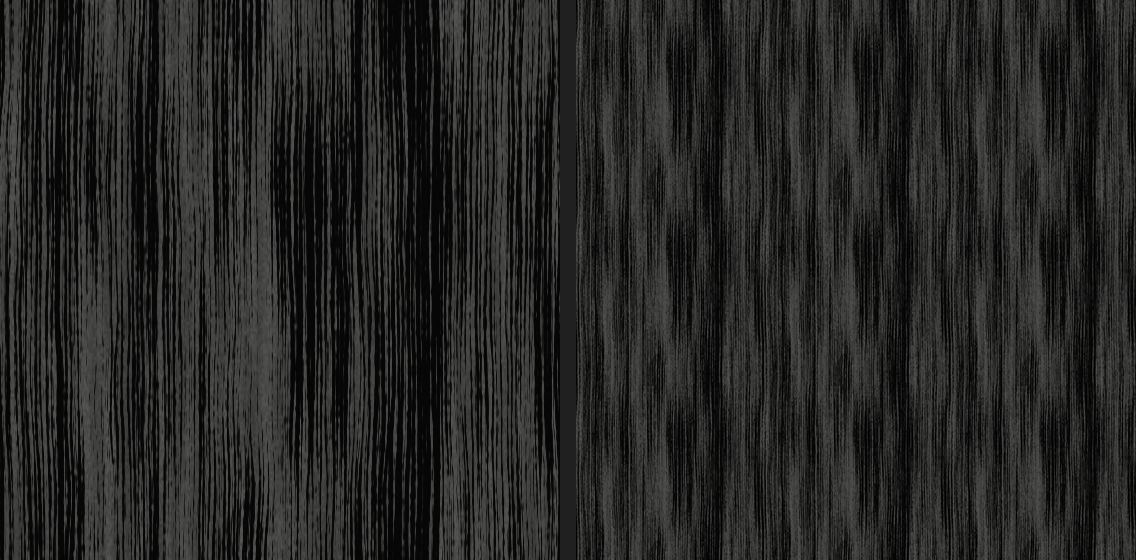
Left: one tile. Right: repeated 3 by 3.
A WebGL 1 fragment shader for this texture:

```glsl
precision highp float;
uniform vec2 u_resolution;

const vec3 PORE_BLACK = vec3(0.018, 0.018, 0.018);
const vec3 WOOD_GREY = vec3(0.335, 0.335, 0.328);

float hash(vec2 p) {
  vec3 q = fract(p.xyx * 0.1031);
  q += dot(q, q.yzx + 33.33);
  return fract((q.x + q.y) * q.z);
}

// Hash of a lattice cell, repeating after period cells
float cellHash(vec2 cell, vec2 period, float seed) {
  return hash(floor(mod(cell + 0.5, period)) + seed * 17.0);
}

// Value noise that wraps after period cells
float wrapNoise(vec2 p, vec2 period, float seed) {
  vec2 i = floor(p);
  vec2 f = fract(p);
  f = f * f * (3.0 - 2.0 * f);
  float bottom = mix(cellHash(i, period, seed),
                     cellHash(i + vec2(1.0, 0.0), period, seed), f.x);
  float top = mix(cellHash(i + vec2(0.0, 1.0), period, seed),
                  cellHash(i + vec2(1.0, 1.0), period, seed), f.x);
  return mix(bottom, top, f.y);
}

float tileNoise(vec2 uv, vec2 repeats, float seed) {
  return wrapNoise(uv * repeats, repeats, seed);
}

// Coverage of wandering vertical dark lines; spread is added to their half width
float veins(vec2 uv, float count, float waves, vec2 widths,
            float spread, float softness, float seed) {
  float x = uv.x * count;
  float cell = floor(x);
  vec2 period = vec2(count, waves);
  float cover = 0.0;
  for (int k = -1; k <= 1; k++) {
    float id = cell + float(k);
    vec2 along = vec2(id, uv.y * waves);
    float jitter = 0.75 * (cellHash(vec2(id, 0.0), period, seed) - 0.5);
    float wander = 0.45 * (wrapNoise(along, period, seed + 1.0) - 0.5);
    float size = cellHash(vec2(id, 1.0), period, seed + 2.0);
    float taper = wrapNoise(along, period, seed + 3.0);
    float halfWidth = mix(widths.x, widths.y, 0.55 * size + 0.45 * taper) + spread;
    float edge = abs(x - id - 0.5 - jitter - wander) - halfWidth;
    float blur = softness * count;
    cover = max(cover, 1.0 - smoothstep(-blur, blur, edge));
  }
  return cover;
}

void main() {
  vec2 uv = gl_FragCoord.xy / u_resolution;
  float softness = max(0.0010, 0.5 / u_resolution.x);

  // Slow bending shared by neighbouring fibres
  vec2 grain = uv;
  grain.x += 0.010 * (tileNoise(uv, vec2(6.0, 3.0), 1.0) - 0.5);
  grain.x += 0.005 * (tileNoise(uv, vec2(17.0, 7.0), 2.0) - 0.5);

  // Dark and light bands, and ragged fibre edges
  float band = tileNoise(grain, vec2(36.0, 3.0), 3.0) - 0.5;
  band += 0.5 * (tileNoise(grain, vec2(11.0, 2.0), 4.0) - 0.5);
  float ragged = tileNoise(grain, vec2(260.0, 96.0), 5.0) - 0.5;

  float broad = veins(grain, 112.0, 9.0, vec2(0.06, 0.38),
                      0.48 * band + 0.16 * ragged, softness, 6.0);
  float fine = veins(grain, 190.0, 24.0, vec2(-0.22, 0.30),
                     0.20 * band + 0.30 * ragged, softness, 11.0);

  // Tone of the wood between the pores
  float streak = tileNoise(grain, vec2(84.0, 4.0), 16.0);
  float speck = tileNoise(uv, vec2(384.0, 180.0), 17.0);
  float tone = mix(0.70, 0.98, streak) * mix(0.82, 1.08, speck);

  float light = tone * (1.0 - broad) * (1.0 - 0.85 * fine);
  light += 0.04 * speck * broad;
  gl_FragColor = vec4(mix(PORE_BLACK, WOOD_GREY, light), 1.0);
}
```
